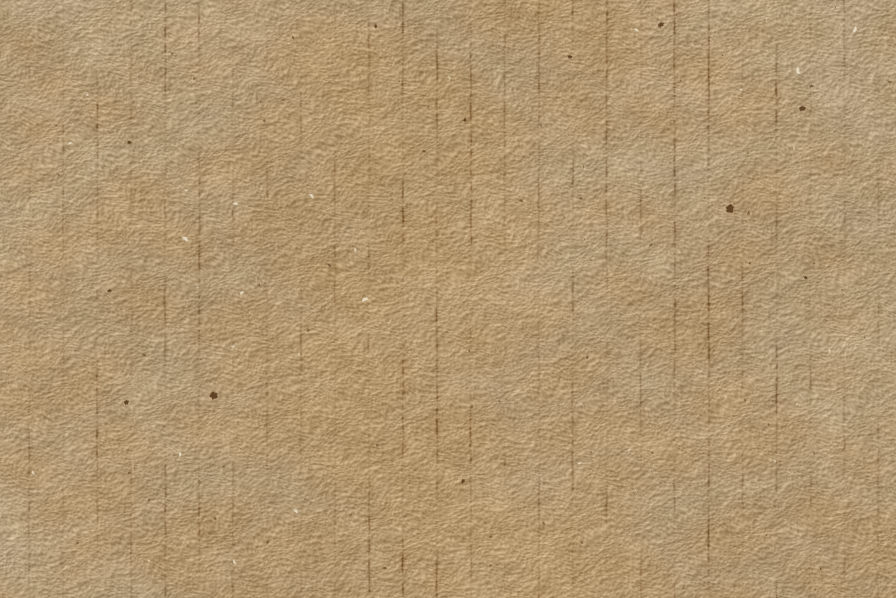
Write a Shadertoy shader that draws this texture.

```glsl
vec2 hash2(vec2 p) {
    vec3 q = fract(p.xyx * vec3(0.1031, 0.1030, 0.0973));
    q += dot(q, q.yzx + 33.33);
    return fract((q.xx + q.yz) * q.zy);
}

mat2 turn(float a) {
    return mat2(cos(a), sin(a), -sin(a), cos(a));
}

// Cellular noise: distance to the nearest jittered point
float cellular(vec2 p) {
    vec2 id = floor(p), f = fract(p);
    float nearest = 2.0;
    for (int y = -1; y <= 1; y++)
    for (int x = -1; x <= 1; x++) {
        vec2 o = vec2(x, y);
        nearest = min(nearest, length(o + hash2(id + o + 40.0) - f));
    }
    return nearest;
}

// Side-lit relief of cellular bumps, turned to hide the cell rows
float relief(vec2 p, float angle) {
    p = turn(angle) * p;
    return cellular(p + turn(angle) * vec2(0.2, -0.4)) - cellular(p);
}

// One randomly turned, slightly bent flake in some of the grid cells
float flakes(vec2 p, float grid, float density, float size, float stretch, float seed) {
    vec2 q = p * grid, id = floor(q) + seed;
    vec2 place = hash2(id), kind = hash2(id + 71.7);
    vec2 d = turn(6.283 * kind.x) * (fract(q) - 0.25 - 0.5 * place) / grid;
    float radius = size * (0.35 + 0.65 * kind.y * kind.y * kind.y);
    d.y += 0.12 * d.x * d.x / radius;
    d.x /= stretch;
    float a = atan(d.y, d.x + 1e-6);
    float edge = radius * (1.0 + 0.12 * sin(2.0 * a + 9.0 * place.x) + 0.12 * sin(5.0 * a + 9.0 * place.y));
    float soft = 0.8 / iResolution.y;
    float mask = 1.0 - smoothstep(-soft, soft, length(d) - edge);
    return mask * step(hash2(id + 133.1).x, density);
}

void mainImage(out vec4 fragColor, in vec2 fragCoord) {
    vec2 p = fragCoord / iResolution.y;

    // Broad drift between warm and greyish paper, greyer at the top left and right
    float drift = 0.42 + 0.25 * cos(4.6 * p.x - 0.6 + 0.8 * sin(3.0 * p.y))
                + 0.2 * (p.y - 0.5)
                + 0.14 * sin(11.0 * p.x + 7.0 * p.y + 2.0 * sin(6.0 * p.y));
    drift += 0.7 * (cellular(p * vec2(7.0, 11.0) + 0.15 * sin(p.yx * 23.0)) - 0.45);
    vec3 color = mix(vec3(0.706, 0.590, 0.424), vec3(0.704, 0.620, 0.492), clamp(drift, 0.0, 1.0));
    color += 0.014 * sin(7.0 * p.x + 2.0 * sin(5.0 * p.y + 1.0)) * sin(6.0 * p.y + 1.5);
    color += 0.05 * (cellular(p * vec2(13.0, 19.0) + 0.2 * sin(p.yx * 31.0) + 3.0) - 0.45);

    // Pulp grain: fine crumbs, short wide fibres and soft lumps
    vec2 warped = p + 0.003 * sin(p.yx * vec2(83.0, 57.0) + 3.0 * sin(p * 29.0));
    float grain = 0.13 * relief(warped * vec2(135.0, 185.0), 0.6)
                + 0.10 * relief(warped * vec2(75.0, 150.0) + 7.0, -0.5)
                + 0.06 * relief(warped * vec2(52.0, 80.0) + 19.0, 0.9)
                + 0.07 * (cellular(turn(0.7) * warped * vec2(150.0, 190.0)) - 0.48)
                + 0.05 * (cellular(turn(-0.4) * warped * vec2(30.0, 44.0)) - 0.48);
    color += grain * vec3(1.0, 1.0, 0.97);

    // Faint vertical flute lines, broken into uneven dashes
    float column = (p.x - 0.049) / 0.0568;
    float id = floor(column + 0.5);
    float dx = (column - id) * 0.0568 + 0.0005 * sin(9.0 * p.y + id * 2.3) + 0.0004 * sin(71.0 * p.y + id);
    float broken = smoothstep(0.25, 0.7, cellular(vec2(id * 7.3, p.y * 6.0)));
    float dashes = smoothstep(0.15, 0.65, cellular(vec2(id * 3.1, p.y * 62.0)));
    float strength = (0.45 + 0.55 * hash2(vec2(id, 5.0)).x) * (0.12 + broken) * (0.2 + 0.8 * dashes);
    float crease = exp(-dx * dx / 3.6e-6) + 0.1 * exp(-dx * dx / 5e-5);
    color -= 0.17 * strength * crease * vec3(0.9, 1.0, 0.95);

    // Pale fibres and flakes
    vec3 pale = vec3(0.93, 0.89, 0.80);
    color = mix(color, pale, 0.5 * flakes(p, 20.0, 0.09, 0.0010, 5.0, 11.0));
    color = mix(color, pale, 0.85 * flakes(p, 11.0, 0.15, 0.0030, 1.8, 37.0));

    // Dark specks, many fine and a few coarse
    vec3 bark = vec3(0.33, 0.21, 0.10);
    color = mix(color, bark, 0.6 * flakes(p, 26.0, 0.12, 0.0022, 1.3, 59.0));
    color = mix(color, bark, 0.85 * flakes(p, 7.0, 0.13, 0.0065, 1.2, 83.0));

    fragColor = vec4(clamp(color, 0.0, 1.0), 1.0);
}
```
